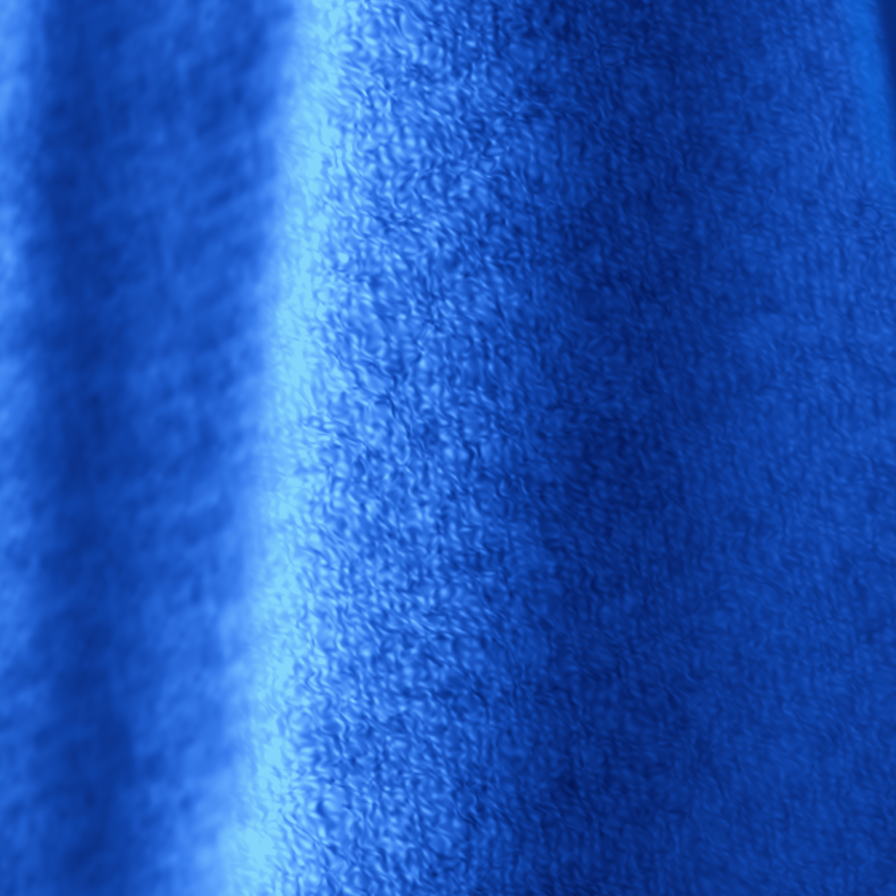
Write a Shadertoy shader that draws this texture.

```glsl
// Draped blue knit cloth: a bright soft fold, shaded valleys and a grainy weave.
// A tone field built from ridge distance is modulated by stitches and noise,
// then mapped through a six-step blue ramp. The weave blurs left of the fold.

#define WALES 76.0         // stitch columns across the canvas
#define COURSES 82.0       // stitch rows up the canvas
#define LEAN 0.22          // sideways lean of the columns
#define KNIT_GAIN 1.75     // contrast of the sharp weave
#define BLUR_GAIN 1.35     // contrast of the unfocused cloth
#define RIDGE_GLOW 2.6     // extra light on the fold
#define GLOW_LEFT 0.050    // glow width left of the fold
#define GLOW_RIGHT 0.075   // glow width right of the fold

const float TAU = 6.28319;

float hash(vec2 p) {
    return fract(sin(dot(p, vec2(127.1, 311.7))) * 43758.5453);
}

float noise(vec2 p) {
    vec2 i = floor(p), f = fract(p);
    f = f * f * (3.0 - 2.0 * f);
    return mix(mix(hash(i), hash(i + vec2(1, 0)), f.x),
               mix(hash(i + vec2(0, 1)), hash(i + vec2(1, 1)), f.x), f.y);
}

float bump(float x, float centre, float width) {
    float t = (x - centre) / width;
    return exp(-t * t);
}

// Distance to the right of the leaning fold line
float ridgeDistance(vec2 uv) {
    return uv.x - (0.267 + 0.08 * uv.y + 0.004 * sin(uv.y * 7.0));
}

// Broad light and shade, from 0 (deep blue) to 5 (pale cyan)
float foldTone(vec2 uv, float d) {
    float left = 1.3 + mix(0.7, 2.2, uv.y) * bump(uv.x, 0.0, 0.045);
    left -= 0.7 * bump(uv.x, mix(0.11, 0.08, uv.y), 0.06);
    left += 0.5 * bump(uv.x, 0.20, 0.06);
    left += 0.9 * (1.0 - uv.y) * (1.0 - uv.y) * bump(d, -0.06, 0.05);

    float topShade = 0.04 * smoothstep(0.8, 1.0, uv.y);
    float right = mix(2.75, 0.15, smoothstep(0.12, 0.37, d + topShade));
    right += mix(0.45, 1.5, uv.y) * smoothstep(0.40, 0.62, d);

    float glow = bump(d, 0.0, d < 0.0 ? GLOW_LEFT : GLOW_RIGHT);
    return mix(left, right, smoothstep(-0.03, 0.03, d)) + RIDGE_GLOW * glow;
}

// Staggered slanted stitches in leaning columns, broken up by fibre grain
float knit(vec2 uv) {
    vec2 p = vec2(uv.x + LEAN * uv.y, uv.y - 0.12 * uv.x);
    p *= vec2(WALES, COURSES);
    p += 1.1 * vec2(noise(p * 0.22), noise(p * 0.22 + 31.0));
    p += 0.6 * vec2(noise(p * 0.9 + 7.0), noise(p * 0.8 + 53.0));
    float column = floor(p.x);
    float across = fract(p.x) - 0.5;
    float wale = 0.5 + 0.5 * cos(TAU * across);
    float offset = 0.5 * column + 0.35 * hash(vec2(column, 3.0));
    float stitch = wale * cos(TAU * (p.y + offset + 0.6 * across));
    float grain = noise(p * vec2(2.3, 1.3)) - 0.5;
    float tufts = noise(p * vec2(1.2, 0.8) + 19.0) - 0.5;
    float fuzz = noise(p * vec2(2.9, 2.6) + 71.0) - 0.5;
    return 0.32 * stitch + 0.45 * (wale - 0.5) + 0.95 * grain + 0.75 * tufts + 0.55 * fuzz;
}

// Out-of-focus cloth: soft slanted streaks, ribs and patches
float softCloth(vec2 uv) {
    vec2 p = vec2(uv.x + 0.15 * uv.y, uv.y - 0.5 * uv.x);
    float streaks = noise(p * vec2(26.0, 58.0)) - 0.5;
    float ribs = noise(p * vec2(85.0, 34.0) + 11.0) - 0.5;
    float nap = noise(p * vec2(105.0, 90.0) + 43.0) - 0.5;
    return 0.6 * streaks + 0.5 * ribs + 0.35 * nap + 0.4 * (noise(p * 11.0) - 0.5);
}

vec3 blueRamp(float tone) {
    vec3 c = mix(vec3(0.03, 0.16, 0.48), vec3(0.06, 0.26, 0.66), clamp(tone, -0.7, 1.0));
    c = mix(c, vec3(0.12, 0.36, 0.80), clamp(tone - 1.0, 0.0, 1.0));
    c = mix(c, vec3(0.22, 0.49, 0.93), clamp(tone - 2.0, 0.0, 1.0));
    c = mix(c, vec3(0.36, 0.64, 0.99), clamp(tone - 3.0, 0.0, 1.0));
    return mix(c, vec3(0.48, 0.79, 0.99), clamp(tone - 4.0, 0.0, 1.3));
}

void mainImage(out vec4 fragColor, in vec2 fragCoord) {
    vec2 uv = fragCoord / iResolution.xy;
    float d = ridgeDistance(uv);
    float tone = foldTone(uv, d);

    // Sharpest on the lit slope, fading into the blur and the valley
    float focus = smoothstep(-0.04, 0.07, d) * mix(1.0, 0.55, smoothstep(0.25, 0.55, d));
    float lit = mix(0.48, 1.0, smoothstep(0.2, 2.2, tone));
    float blur = 1.0 - smoothstep(-0.05, 0.05, d);
    float patches = noise(uv * vec2(13.0, 18.0)) - 0.5;
    tone += KNIT_GAIN * focus * lit * knit(uv);
    tone += BLUR_GAIN * mix(0.25, 1.0, blur) * softCloth(uv) * lit;
    tone += 0.3 * patches * lit;

    // Far fold: a cyan rim beside a dark upper corner
    float rim = uv.x - (0.965 + 0.16 * (1.0 - uv.y));
    float corner = smoothstep(-0.005, 0.025, rim);
    tone = mix(tone, 0.1, corner);
    vec3 colour = blueRamp(tone);
    float rimLight = bump(rim, -0.008, 0.018) * smoothstep(0.7, 0.9, uv.y);
    colour = mix(colour, vec3(0.05, 0.40, 0.86), 0.6 * rimLight);

    fragColor = vec4(clamp(colour, 0.0, 1.0), 1.0);
}
```
